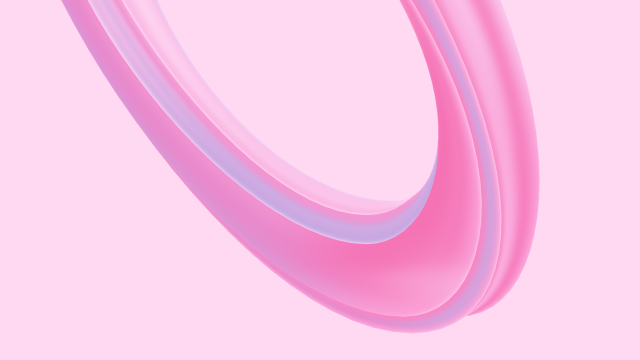
This background is drawn by a Shadertoy shader. Its source:

```glsl
#define SPAN 4.32
#define STEPS 20
#define RIM_WIDTH 0.022
#define BACKDROP vec3(1.00, 0.85, 0.95)
#define BLUSH vec3(0.98, 0.75, 0.91)
#define ROSE vec3(0.98, 0.61, 0.83)
#define ORCHID vec3(0.91, 0.54, 0.80)
#define HOT vec3(0.96, 0.45, 0.71)
#define LILAC vec3(0.76, 0.64, 0.88)
#define SHEEN vec3(1.00, 0.90, 0.98)

vec2 cubic(vec2 a, vec2 b, vec2 c, vec2 d, float t) {
    float s = 1.0 - t;
    return s * s * s * a + 3.0 * s * s * t * b + 3.0 * s * t * t * c + t * t * t * d;
}

// x: nearest squared distance, y: sign flipped at every crossing to the right
vec2 trace(vec2 p, vec2 a, vec2 b, vec2 c, vec2 d, vec2 state) {
    vec2 start = a;
    for (int i = 1; i <= STEPS; i++) {
        vec2 end = cubic(a, b, c, d, float(i) / float(STEPS));
        vec2 edge = end - start, offset = p - start;
        vec2 gap = offset - edge * clamp(dot(offset, edge) / dot(edge, edge), 0.0, 1.0);
        state.x = min(state.x, dot(gap, gap));
        if ((start.y > p.y) != (end.y > p.y) && offset.x < edge.x * offset.y / edge.y)
            state.y = -state.y;
        start = end;
    }
    return state;
}

// Signed distance to a hanging loop, positive inside; base is its lowest point
float fold(vec2 p, vec2 left, vec2 leftPull, vec2 basePull, vec2 base,
           vec2 risePull, vec2 rightPull, vec2 right) {
    vec2 state = trace(p, left, leftPull, basePull, base, vec2(1e3, 1.0));
    state = trace(p, base, risePull, rightPull, right, state);
    return -state.y * sqrt(state.x);
}

// Position across a band, from 0 at its outer edge to 1 at its inner edge
float across(float outer, float inner) {
    return max(outer, 0.0) / (max(outer, 0.0) + max(-inner, 0.0) + 1e-3);
}

vec3 ramp(vec3 a, vec3 b, vec3 c, float u) {
    return mix(mix(a, b, smoothstep(0.0, 0.5, u)), c, smoothstep(0.5, 1.0, u));
}

vec3 layer(vec3 under, vec3 color, float d, float shine, float pixel) {
    color = mix(color, SHEEN, shine * exp(-abs(d) / RIM_WIDTH));
    return mix(under, color, smoothstep(-pixel, pixel, d));
}

void mainImage(out vec4 fragColor, in vec2 fragCoord) {
    // Design space: y runs down from the top edge
    float pixel = SPAN / iResolution.y;
    vec2 p = vec2(fragCoord.x, iResolution.y - fragCoord.y) * pixel;
    pixel *= 0.7;

    // Nested folds, outermost first
    float tube = fold(p, vec2(0.8, -0.3), vec2(1.7, 1.6), vec2(4.2, 3.8), vec2(5.5, 3.8),
                      vec2(6.5, 3.8), vec2(6.9, 2.0), vec2(5.88, -0.3));
    float under = fold(p, vec2(0.58, -0.3), vec2(1.5, 1.6), vec2(3.4, 4.0), vec2(4.95, 4.0),
                       vec2(6.2, 4.0), vec2(6.5, 2.3), vec2(5.05, -0.3));
    float belly = fold(p, vec2(0.6, -0.3), vec2(1.46, 1.65), vec2(3.4, 3.8), vec2(4.85, 3.8),
                       vec2(5.85, 3.8), vec2(6.35, 2.1), vec2(4.75, -0.3));
    float groove = fold(p, vec2(0.9, -0.3), vec2(1.65, 1.3), vec2(3.3, 2.93), vec2(4.4, 2.93),
                        vec2(5.2, 2.93), vec2(5.78, 1.6), vec2(4.55, -0.3));
    float sheet = fold(p, vec2(1.3, -0.3), vec2(1.9, 0.9), vec2(3.3, 2.58), vec2(4.4, 2.58),
                       vec2(5.25, 2.58), vec2(5.65, 1.4), vec2(4.55, -0.3));
    float hole = fold(p, vec2(1.78, -0.3), vec2(2.25, 1.05), vec2(3.55, 2.41), vec2(4.75, 2.41),
                      vec2(5.3, 2.41), vec2(5.6, 1.3), vec2(4.62, -0.3));

    // Lighting zones
    float side = smoothstep(4.2, 5.5, p.x);
    float high = 1.0 - smoothstep(0.0, 2.3, p.y);
    vec3 color = BACKDROP;

    // Right tube, paler towards the top
    float u = across(tube, under);
    vec3 band = ramp(mix(ROSE, BLUSH, high), mix(HOT, ROSE, 0.35), mix(ROSE, BLUSH, 0.4), u * 1.3);
    band = mix(band, BLUSH, 0.9 * high * exp(-pow((u - 0.62) / 0.2, 2.0)));
    band = mix(band, HOT, 0.5 * smoothstep(0.82, 1.0, u));
    color = layer(color, band, tube, 0.25, pixel);

    // Thin underside with a lilac hollow on the right
    u = across(under, belly);
    band = ramp(ROSE, mix(ORCHID, mix(LILAC, ROSE, 0.35), side), mix(HOT, ROSE, 0.5), u);
    color = layer(color, band, under, 0.1 + 0.5 * side, pixel);

    // Broad belly: orchid on the left, hot pink in the bend
    u = across(belly, groove);
    vec3 leftBand = ramp(mix(ORCHID, LILAC, 0.3), ORCHID, mix(ORCHID, ROSE, 0.5), u);
    vec3 rightBand = ramp(ROSE, mix(HOT, ROSE, 0.25), HOT, u * 1.2);
    band = mix(leftBand, rightBand, smoothstep(3.0, 4.8, p.x));
    vec2 glow = (p - vec2(5.15, 3.35)) / vec2(0.65, 0.3);
    band = mix(band, BLUSH, 0.5 * exp(-dot(glow, glow)));
    vec2 bend = (p - vec2(4.6, 3.08)) / vec2(0.8, 0.2);
    band = mix(band, HOT, 0.6 * exp(-dot(bend, bend)));
    color = layer(color, band, belly, 0.1 + 0.5 * side, pixel);

    // Lilac groove below a pink ridge, finely streaked at the upper left
    u = across(groove, sheet);
    band = ramp(mix(LILAC, BLUSH, 0.7 * high), mix(LILAC, BLUSH, 0.25 + 0.35 * high), ORCHID, u);
    band = mix(band, ROSE, smoothstep(0.55, 0.9, u) * 0.6);
    band = mix(band, BLUSH, 0.45 * high * (0.5 + 0.5 * cos(u * 19.0)));
    color = layer(color, band, groove, 0.75 * (1.0 - side), pixel);

    // Pale inner sheet
    u = across(sheet, hole);
    band = ramp(mix(ROSE, BLUSH, 0.4 + 0.3 * high), mix(BLUSH, BACKDROP, 0.2 + 0.5 * high), BLUSH, u);
    band = mix(band, LILAC, 0.2 * smoothstep(0.75, 1.0, u));
    color = layer(color, band, sheet, 0.8 * (1.0 - side), pixel);

    // Open centre with a bright rim on the left
    color = mix(color, SHEEN, 0.8 * (1.0 - side) * exp(-abs(hole) / RIM_WIDTH));
    color = mix(color, BACKDROP, smoothstep(-pixel, pixel, hole));
    fragColor = vec4(color, 1.0);
}
```
